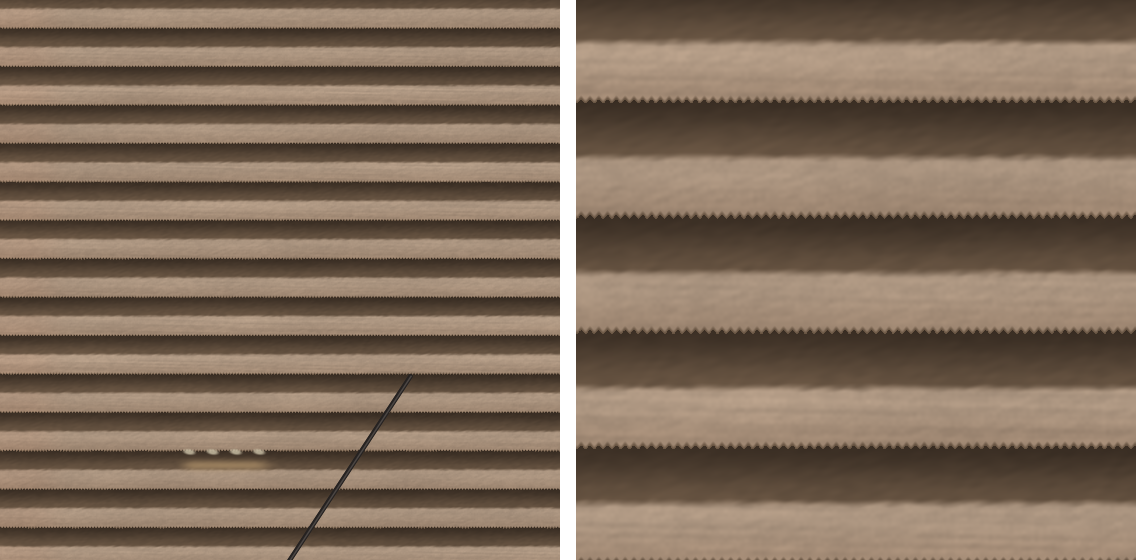
Left, the full canvas; right, a detail of the centre.
Write a three.js fragment shader that draws this texture.

```glsl
varying vec2 vUv;

float hash(vec2 p) {
  p = fract(p * vec2(0.1031, 0.1137));
  p += dot(p, p.yx + 33.33);
  return fract((p.x + p.y) * p.x * 7.31);
}

float noise(vec2 p) {
  vec2 cell = floor(p);
  vec2 f = fract(p);
  f = f * f * (3.0 - 2.0 * f);
  return mix(mix(hash(cell), hash(cell + vec2(1.0, 0.0)), f.x),
             mix(hash(cell + vec2(0.0, 1.0)), hash(cell + 1.0), f.x), f.y);
}

float segmentDistance(vec2 p, vec2 a, vec2 b) {
  vec2 ab = b - a;
  return length(p - a - ab * clamp(dot(p - a, ab) / dot(ab, ab), 0.0, 1.0));
}

void main() {
  vec2 uv = vUv;

  // Slat rows, counted downwards; each starts with its shaded gap
  float row = (1.0 - uv.y - 0.0508) * 14.576;
  float teeth = 0.016 * sin(uv.x * 1200.0);
  float slat = floor(row + teeth);
  float gapT = row - slat;
  float seed = hash(vec2(slat + 40.0, 7.0));

  // Wood grain: long streaks, broad stains and a fine slanted weave
  float streak = noise(vec2(uv.x * 7.0 + seed * 30.0, uv.y * 330.0 + uv.x * 6.0)) - 0.5;
  float stain = noise(uv * vec2(9.0, 26.0) + seed * 17.0) - 0.5;
  float weave = noise(vec2(uv.x * 90.0 + uv.y * 110.0, uv.y * 280.0 - uv.x * 110.0)) - 0.5;
  float speck = noise(uv * 400.0) - 0.5;

  // Shadow deepens under the slat above
  vec3 shade = mix(vec3(0.225, 0.178, 0.138), vec3(0.40, 0.325, 0.255),
                   smoothstep(-0.04, 0.50, gapT));
  shade *= 1.0 + 0.08 * weave + 0.06 * stain + 0.05 * (0.5 - uv.x);

  // Lit face, slightly paler along its upper half
  vec3 wood = mix(vec3(0.675, 0.587, 0.505), vec3(0.625, 0.532, 0.450),
                  smoothstep(0.58, 0.98, gapT));
  wood *= 1.0 + (0.03 + 0.06 * seed) * streak + 0.05 * stain;
  wood *= 1.0 + 0.06 * weave + 0.03 * speck + 0.03 * (seed - 0.5);
  wood += vec3(0.012, -0.004, -0.008) * (1.0 - smoothstep(0.05, 0.13, uv.x));

  float lit = smoothstep(0.44, 0.53, gapT + 0.02 * weave)
            * (1.0 - smoothstep(0.955, 1.0, gapT + teeth));
  vec3 color = mix(shade, wood, lit);

  // Warm glow with four small lamps above it
  float across = smoothstep(0.31, 0.35, uv.x) * (1.0 - smoothstep(0.45, 0.50, uv.x));
  float glow = across * exp(-pow((uv.y - 0.169) / 0.009, 2.0));
  color = mix(color, vec3(0.70, 0.58, 0.42), 0.65 * glow);
  for (int i = 0; i < 4; i++) {
    vec2 d = uv - vec2(0.338 + 0.0415 * float(i), 0.193);
    d.x += 0.5 * d.y;
    float lamp = 1.0 - smoothstep(0.35, 1.1, length(d / vec2(0.013, 0.0065)));
    color = mix(color, vec3(0.78, 0.74, 0.64), 0.85 * lamp);
  }

  // Slanted dark cable with a faint sheen
  vec2 top = vec2(0.733, 0.328);
  vec2 foot = vec2(0.511, -0.01);
  float cable = segmentDistance(uv, top, foot);
  float sheen = segmentDistance(uv, top + vec2(0.001, 0.0), foot + vec2(0.001, 0.0));
  vec3 cableColor = mix(vec3(0.30, 0.28, 0.27), vec3(0.15, 0.135, 0.13),
                        smoothstep(0.0, 0.0025, sheen));
  color = mix(color, cableColor, 1.0 - smoothstep(0.0033, 0.0052, cable));

  gl_FragColor = vec4(color, 1.0);
}
```
